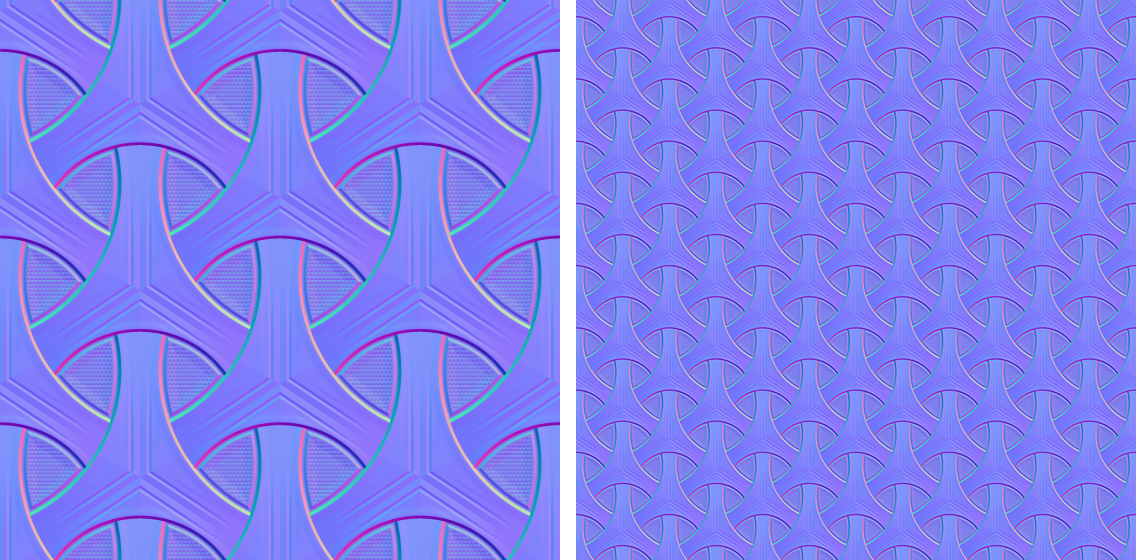
Left: one tile. Right: repeated 3 by 3.
Reproduce this texture map procedurally as a Shadertoy shader.

```glsl
// Tangent-space normal map of interlaced three-armed straps over a fine mesh.
#define REPEATS vec2(2.0, 3.0)     // whole cells across and down
#define CELL vec2(3.0, 2.0)        // cell size; each holds two staggered straps
#define ORIGIN vec2(1.5, 0.84)     // centre of the first strap
#define LOW_ARC vec3(0.0, -1.505, 1.11)   // circle cut below: centre, radius
#define SIDE_ARC vec3(1.93, 1.19, 1.70)   // circle cut at each side
#define BEVEL_WIDTH 0.036
#define BEVEL_TILT 0.93
#define GROOVE_OFFSET 0.098
#define GROOVE_TILT 0.42
#define ARM_BEND 0.15
#define MESH_DENSITY 24.0          // mesh dots per unit, whole and even
#define SAMPLES 3                  // antialiasing grid per side

struct Strap {
    float cover;    // below zero where this strap is the visible one
    float edge;     // signed distance to its own curved edges
    vec2 outward;   // direction that leaves the strap
    vec2 pos;       // position relative to its centre
};

float ridge(float x, float halfWidth) {
    return 1.0 - smoothstep(0.0, halfWidth, abs(x));
}

Strap strapAt(vec2 q) {
    float side = q.x < 0.0 ? -1.0 : 1.0;
    vec2 h = vec2(abs(q.x), q.y);
    vec2 toLow = LOW_ARC.xy - h;
    vec2 toSide = SIDE_ARC.xy - h;
    float low = LOW_ARC.z - length(toLow);
    float flank = SIDE_ARC.z - length(toSide);
    float edge = max(low, flank);
    vec2 outward = normalize(low > flank ? toLow : toSide);

    // Arm ends slip below the curved edges of the neighbouring straps
    vec2 neighbour = CELL * vec2(0.5, -0.5);
    vec2 sideCap = neighbour + SIDE_ARC.xy * vec2(-1.0, 1.0);
    float cap = length(h - sideCap) - SIDE_ARC.z;
    if (h.y > 0.4) {
        vec2 topCap = LOW_ARC.xy + vec2(0.0, CELL.y);
        cap = max(cap, length(h - topCap) - LOW_ARC.z);
    }
    return Strap(max(edge, cap), edge, outward * vec2(side, 1.0), q);
}

Strap visibleStrap(vec2 p) {
    Strap best;
    best.cover = 1e5;
    for (int i = 0; i < 4; i++) {
        vec2 q = p - ORIGIN - float(i / 2) * 0.5 * CELL;
        vec2 start = vec2(1.5, 1.4);
        q = mod(q + start, CELL) - start;
        q.y += CELL.y * float(i % 2);
        Strap s = strapAt(q);
        if (s.cover < best.cover) best = s;
    }
    return best;
}

// Slope of the strap surface: bent arms, engraved centre lines, bevelled rim
vec2 strapTilt(Strap s) {
    float side = s.pos.x < 0.0 ? -1.0 : 1.0;
    vec2 h = vec2(abs(s.pos.x), s.pos.y - 0.047);
    bool upper = h.y > 0.536 * h.x;
    vec2 along = upper ? vec2(0.0, 1.0) : vec2(0.832, -0.555);
    vec2 across = upper ? vec2(1.0, 0.0) : vec2(0.555, 0.832);
    float t = dot(h, along);
    float u = dot(h, across);
    float w = abs(u);
    across *= u < 0.0 ? -1.0 : 1.0;

    float fade = 1.0 - smoothstep(0.5, 1.25, t);
    float groove = ridge(w - GROOVE_OFFSET - 0.016, 0.018)
                 - ridge(w - GROOVE_OFFSET + 0.016, 0.018);
    float valley = 1.0 - smoothstep(0.06, 0.085, w);
    float streak = ridge(w - 0.19, 0.035) * smoothstep(0.1, 0.5, t);

    vec2 tilt = along * mix(0.03, ARM_BEND, smoothstep(0.2, 1.3, t));
    tilt -= across * fade * (GROOVE_TILT * groove + 0.12 * valley + 0.10 * streak);
    tilt.x *= side;

    tilt -= s.outward * 0.10 * ridge(s.edge + 0.085, 0.06);
    float bevel = smoothstep(-BEVEL_WIDTH, -0.7 * BEVEL_WIDTH, s.edge);
    return mix(tilt, s.outward * BEVEL_TILT, bevel);
}

// Slope of the sunken panel: raised lip, sloping border, dotted mesh
vec2 panelTilt(Strap s, vec2 p) {
    vec2 m = p * MESH_DENSITY;
    m.x += 0.5 * mod(floor(m.y), 2.0);
    vec2 dots = (fract(m) - 0.5) * 0.5;
    float inside = smoothstep(0.055, 0.07, s.edge);
    float border = 1.0 - smoothstep(0.14, 0.16, s.edge);
    vec2 tilt = inside * (dots + s.outward * 0.13 * border);
    tilt -= s.outward * 0.62 * ridge(s.edge - 0.037, 0.024);
    return tilt + s.outward * 0.5 * (1.0 - smoothstep(0.0, 0.015, s.edge));
}

vec3 normalColour(vec2 p) {
    Strap s = visibleStrap(p);
    bool panel = s.cover > 0.0 && s.edge > 0.0;
    vec2 tilt = panel ? panelTilt(s, p) : strapTilt(s);
    float height = sqrt(max(0.0, 1.0 - dot(tilt, tilt)));
    return vec3(tilt, height) * 0.5 + vec3(0.5, 0.5, panel ? 0.44 : 0.49);
}

void mainImage(out vec4 fragColor, in vec2 fragCoord) {
    vec3 sum = vec3(0.0);
    for (int i = 0; i < SAMPLES * SAMPLES; i++) {
        vec2 offset = (vec2(i % SAMPLES, i / SAMPLES) + 0.5) / float(SAMPLES) - 0.5;
        sum += normalColour((fragCoord + offset) / iResolution.xy * REPEATS * CELL);
    }
    fragColor = vec4(sum / float(SAMPLES * SAMPLES), 1.0);
}
```
